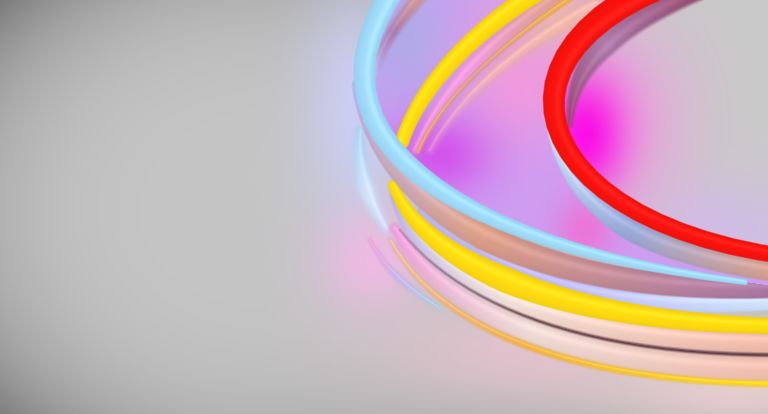
Write a Shadertoy shader that draws this background.

```glsl
// Glowing neon ribbons sweeping in rings over a soft grey studio backdrop.
// Each ribbon is a cubic Bezier curve with a varying width and colour;
// gaussian glows tint the backdrop and the areas enclosed by the rings.

const float HEIGHT = 4.14; // scene units, y pointing down
const int SEGMENTS = 24;

const vec3 SKY = vec3(.63, .86, .98);
const vec3 ICE = vec3(.82, .9, 1.);
const vec3 LILAC = vec3(.74, .72, .95);
const vec3 SLATE = vec3(.6, .66, .85);
const vec3 VIOLET = vec3(.8, .62, .95);
const vec3 MAUVE = vec3(.66, .46, .65);
const vec3 PLUM = vec3(.58, .27, .42);
const vec3 TAN = vec3(.86, .62, .53);
const vec3 CREAM = vec3(.94, .87, .84);
const vec3 PEACH = vec3(.95, .73, .66);
const vec3 PINK = vec3(.95, .6, .86);
const vec3 MAGENTA = vec3(.98, .06, .9);
const vec3 YELLOW = vec3(1., .86, .06);
const vec3 AMBER = vec3(.95, .7, .25);
const vec3 RED = vec3(.98, .07, .05);
const vec3 SHADOW = vec3(.34, .18, .22);

vec2 bezier(vec4 ab, vec4 cd, float t) {
  float s = 1. - t;
  return s*s*(s*ab.xy + 3.*t*ab.zw) + t*t*(3.*s*cd.xy + t*cd.zw);
}

// Signed distance (negative on the inner side) and curve parameter
vec2 curve(vec2 q, vec4 ab, vec4 cd) {
  vec2 best = vec2(1e3, 0.), start = ab.xy;
  for (int i = 1; i <= SEGMENTS; i++) {
    vec2 end = bezier(ab, cd, float(i) / float(SEGMENTS));
    vec2 along = end - start, v = q - start;
    float h = clamp(dot(v, along) / dot(along, along), 0., 1.);
    float dist = length(v - along*h);
    if (dist < abs(best.x)) {
      float side = along.x*v.y - along.y*v.x;
      best = vec2(side < 0. ? -dist : dist, (float(i) - 1. + h) / float(SEGMENTS));
    }
    start = end;
  }
  return best;
}

float cover(float dist, float soft) {
  float edge = max(soft, HEIGHT / iResolution.y);
  return 1. - smoothstep(-edge, edge, dist);
}

// Widths and colours run from start to middle to end; softer is fainter
void ribbon(inout vec3 col, vec2 q, vec4 ab, vec4 cd, vec3 widths, mat3 tints, float soft) {
  vec2 k = curve(q, ab, cd);
  vec3 weights = max(1. - abs(2.*k.y - vec3(0, 1, 2)), 0.);
  float width = dot(weights, widths);
  float across = k.x / width;
  float sheen = .06 * exp(-12.*(across + .3)*(across + .3));
  vec3 tint = tints*weights * (1. - .06*min(across*across, 1.)) + sheen;
  float alpha = 1. - 5.*max(soft - .02, 0.);
  col = mix(col, tint, alpha * cover(abs(k.x) - width, soft));
}

// Spot holds centre and radii
void glow(inout vec3 col, vec2 q, vec4 spot, vec3 tint, float alpha) {
  vec2 e = (q - spot.xy) / spot.zw;
  col = mix(col, tint, alpha * exp(-dot(e, e)));
}

vec3 backdrop(vec2 q) {
  vec2 e = vec2(max(2.6 - q.x, 0.) / 3.2, (q.y - 2.1) / 2.6);
  float fall = dot(e, e);
  vec3 col = vec3(.77 - .17*fall*fall);
  glow(col, q, vec4(3.6, 1.1, .55, 1.2), vec3(.8, .81, .98), .9);
  glow(col, q, vec4(3.75, 2.6, .55, .5), vec3(.96, .72, .9), .85);
  glow(col, q, vec4(5.4, 3.5, 1.5, .5), vec3(.94, .76, .82), .7);
  glow(col, q, vec4(7.4, 3.9, 1.3, .4), vec3(.94, .82, .82), .8);
  return col;
}

vec3 blueInterior(vec2 q) {
  vec3 col = VIOLET;
  glow(col, q, vec4(4.1, .4, .5, .7), vec3(.68, .67, .91), .9);
  glow(col, q, vec4(5.2, .8, .65, .7), PINK, .9);
  glow(col, q, vec4(5.6, .15, .5, .35), PEACH, .8);
  glow(col, q, vec4(4.4, 1.55, .5, .4), vec3(.83, .28, .92), .85);
  glow(col, q, vec4(5.85, 2.3, .3, .35), vec3(.95, .42, .82), .8);
  return col;
}

vec3 redInterior(vec2 q) {
  vec3 col = vec3(.79);
  glow(col, q, vec4(7.2, 2.3, 1., .5), vec3(.82, .73, .92), .8);
  glow(col, q, vec4(6.1, 1.2, .75, .95), vec3(.94, .62, .88), .9);
  glow(col, q, vec4(5.85, 1.35, .4, .6), MAGENTA, 1.);
  return col;
}

void mainImage(out vec4 fragColor, in vec2 fragCoord) {
  vec2 q = vec2(fragCoord.x, iResolution.y - fragCoord.y) * HEIGHT / iResolution.y;
  vec3 col = backdrop(q);
  mat3 yellow = mat3(YELLOW, YELLOW, YELLOW);

  // Reflections and lower stack
  ribbon(col, q, vec4(3.6,1.3,3.55,1.7), vec4(3.7,2.1,3.95,2.4), vec3(.03,.1,.02), mat3(SKY, ICE, ICE), .06);
  ribbon(col, q, vec4(3.7,2.4,3.85,2.7), vec4(4.1,2.9,4.4,3.08), vec3(.01,.03,.01), mat3(PINK, LILAC, SKY), .04);
  ribbon(col, q, vec4(3.95,2.3,4.5,3.17), vec4(5.75,3.68,7.8,3.69), vec3(.06,.13,.14), mat3(PINK, CREAM, PEACH), .05);
  ribbon(col, q, vec4(3.9,2.4,4.4,3.3), vec4(5.7,3.82,7.8,3.84), vec3(.02,.035,.03), mat3(PEACH, AMBER, YELLOW), .025);
  ribbon(col, q, vec4(3.95,1.95,4.2,2.8), vec4(5.5,3.42,7.8,3.42), vec3(.05,.13,.11), mat3(LILAC, CREAM, PEACH), .02);
  ribbon(col, q, vec4(4.,2.3,4.6,3.05), vec4(5.8,3.55,7.8,3.55), vec3(.005,.012,.016), mat3(MAUVE, SHADOW, SHADOW), .02);
  ribbon(col, q, vec4(4.25,2.12,5.,2.75), vec4(6.,3.15,7.8,3.), vec3(.08,.1,.09), mat3(LILAC, LILAC, ICE), .01);
  ribbon(col, q, vec4(3.93,1.85,4.2,2.55), vec4(5.4,3.22,7.8,3.26), vec3(.05,.13,.08), yellow, .01);
  ribbon(col, q, vec4(3.58,.85,3.8,2.1), vec4(5.3,2.95,7.8,2.88), vec3(.06,.14,.1), mat3(LILAC, TAN, MAUVE), .015);

  // Blue ring and the strips inside it
  vec4 blueAB = vec4(4., -.2, 2.88, 1.35), blueCD = vec4(4.5, 2.45, 7.45, 2.82);
  col = mix(col, blueInterior(q), cover(curve(q, blueAB, blueCD).x, .01));
  ribbon(col, q, vec4(3.75,.75,3.8,.45), vec4(4.,.2,4.25,-.1), vec3(.04,.05,.07), mat3(LILAC, MAUVE, TAN), .04);
  ribbon(col, q, vec4(4.15,1.5,4.4,.95), vec4(4.9,.4,5.6,-.05), vec3(.03,.09,.08), mat3(PINK, PINK, TAN), .05);
  ribbon(col, q, vec4(4.3,1.5,4.6,.95), vec4(5.2,.45,5.95,.05), vec3(.02,.05,.08), mat3(PINK, PEACH, PEACH), .06);
  ribbon(col, q, vec4(4.18,1.52,4.4,1.), vec4(5.,.45,5.75,-.05), vec3(.012,.02,.03), mat3(AMBER, TAN, AMBER), .02);
  ribbon(col, q, vec4(4.02,1.42,4.2,.85), vec4(4.75,.3,5.4,-.1), vec3(.07,.085,.1), yellow, .012);
  ribbon(col, q, blueAB, blueCD, vec3(.115,.1,.03), mat3(SKY, SKY, SKY), .01);

  // Red ring with its outer and inner walls
  vec4 redAB = vec4(6.6, -.15, 4.75, .65), redCD = vec4(5.4, 2.25, 7.9, 2.57);
  ribbon(col, q, vec4(5.5,1.3,5.75,2.22), vec4(6.6,2.56,7.9,2.74), vec3(.03,.11,.1), mat3(ICE, SLATE, TAN), .015);
  col = mix(col, redInterior(q), cover(curve(q, redAB, redCD).x, .01));
  ribbon(col, q, vec4(6.95,-.15,6.2,.2), vec4(5.7,.6,5.7,1.25), vec3(.16,.13,.02), mat3(PLUM, MAUVE, PLUM), .03);
  ribbon(col, q, redAB, redCD, vec3(.14,.1,.08), mat3(RED, RED, RED), .01);

  fragColor = vec4(clamp(col, 0., 1.), 1.);
}
```
